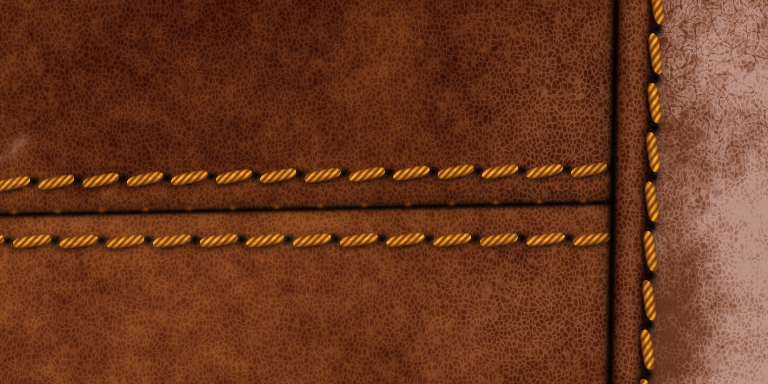
Give the GLSL for this texture, as a Shadertoy shader.

```glsl
// Stitched brown leather: two sewn rows beside a seam, a piped edge and a paler panel.
// Cellular grain and value noise shade the hide; repeated twisted lozenges form the
// thread. Units: canvas height = 1, origin at the lower left.

#define GRAIN_SCALE 82.0
#define GRAIN_DEPTH 0.55
#define CRACK_SCALE 30.0
#define UPPER_PITCH 0.1156
#define LOWER_PITCH 0.1216
#define EDGE_PITCH 0.1285
#define THREAD_RADIUS 0.0145
#define TWIST_RATE 46.0
#define GROOVE_WIDTH 0.011

const vec3 DEEP  = vec3(0.22, 0.06, 0.025);
const vec3 BROWN = vec3(0.37, 0.16, 0.07);
const vec3 TAN   = vec3(0.52, 0.27, 0.12);
const vec3 ROSE  = vec3(0.56, 0.35, 0.26);
const vec3 SHEEN = vec3(0.73, 0.57, 0.52);

float hash(vec2 p) {
    vec3 q = fract(p.xyx * 0.1031);
    q += dot(q, q.yzx + 33.33);
    return fract((q.x + q.y) * q.z);
}

float noise(vec2 p) {
    vec2 i = floor(p), f = fract(p);
    f = f * f * (3.0 - 2.0 * f);
    return mix(mix(hash(i), hash(i + vec2(1, 0)), f.x),
               mix(hash(i + vec2(0, 1)), hash(i + vec2(1, 1)), f.x), f.y);
}

float fbm(vec2 p) {
    float sum = 0.0, amp = 0.53;
    for (int i = 0; i < 4; i++) {
        sum += amp * noise(p);
        p = mat2(1.6, 1.2, -1.2, 1.6) * p + 7.3;
        amp *= 0.5;
    }
    return sum;
}

// Gap between the two nearest cell centres: zero along the creases
float cellGap(vec2 p) {
    vec2 i = floor(p), f = fract(p);
    float near = 8.0, next = 8.0;
    for (int y = -1; y <= 1; y++)
    for (int x = -1; x <= 1; x++) {
        vec2 o = vec2(x, y);
        float d = length(o + vec2(hash(i + o), hash(i + o + 57.0)) - f);
        next = min(next, max(near, d));
        near = min(near, d);
    }
    return next - near;
}

float glow(vec2 p, vec2 centre, vec2 size) {
    vec2 q = (p - centre) / size;
    return exp(-dot(q, q));
}

vec3 hide(float t) {
    return t < 0.5 ? mix(DEEP, BROWN, max(t, 0.0) * 2.0)
                   : mix(BROWN, TAN, min(t * 2.0 - 1.0, 1.4));
}

// Row of twisted stitches; q = (along, across), with one stitch centred on zero
void sewRow(inout vec3 col, vec2 q, float pitch, float tilt) {
    float id = floor(q.x / pitch + 0.5), px = 1.0 / iResolution.y;
    float u = q.x - id * pitch, halfLen = pitch * 0.41;
    float jitter = hash(vec2(id, pitch * 900.0)) - 0.5;
    float v = q.y - tilt * u - 0.003 * jitter;
    vec2 hole = vec2(abs(u) - pitch * 0.5, q.y - 0.003);
    col *= 1.0 - 0.88 * glow(hole, vec2(0), vec2(0.014, 0.012));
    col *= 1.0 - 0.6 * glow(vec2(u, v), vec2(0.0, -0.012), vec2(halfLen, 0.011));
    float s = u / halfLen;
    float radius = THREAD_RADIUS * sqrt(max(1.0 - s * s * s * s, 0.0));
    float strand = 0.5 + 0.5 * cos(6.2832 * (TWIST_RATE * (u - v * 1.15) + jitter));
    float round_ = 1.0 - pow(min(abs(v - 0.002) / THREAD_RADIUS, 1.0), 2.0);
    float light = (0.25 + 0.75 * strand) * (0.3 + 0.7 * round_);
    light *= 0.8 + 0.4 * noise(vec2(u * 90.0, v * 160.0) + id * 9.0);
    vec3 thread = mix(vec3(0.33, 0.12, 0.015), vec3(0.97, 0.65, 0.19), light);
    col = mix(col, thread, smoothstep(px, -px, abs(v) - radius) * step(abs(s), 1.0));
}

void mainImage(out vec4 fragColor, in vec2 fragCoord) {
    vec2 p = fragCoord / iResolution.y;
    float cloud = fbm(p * 5.0), mottle = fbm(p * 24.0 + 11.0);
    vec2 warp = vec2(noise(p * 30.0), noise(p * 30.0 + 40.0));
    float vein = 1.0 - smoothstep(0.0, 0.5, cellGap(p * GRAIN_SCALE * vec2(1.1, 0.85) + warp));
    float grain = 0.6 * (vein - 0.45) + 0.7 * (fbm(p * vec2(120.0, 75.0)) - 0.5);

    // Sewing lines and the side edge
    float upper = p.y - (0.521 + 0.034 * p.x - 0.007 * p.x * p.x);
    float seam = p.y - (0.440 + 0.020 * p.x);
    float lower = p.y - (0.370 + 0.005 * p.x);
    float groove = p.x - (1.588 + 0.016 * p.y);
    float edgeRow = p.x - (1.684 + 0.028 * p.y);

    // Main panels: dark above, warmer below, padded between the rows
    float tone = mix(0.64, 0.45, smoothstep(-0.01, 0.02, seam));
    tone += 0.55 * (cloud - 0.5) + 0.5 * (mottle - 0.5) + GRAIN_DEPTH * grain;
    tone -= 0.15 * glow(p, vec2(0.57, 0.85), vec2(0.4, 0.2));
    tone += 0.12 * glow(p, vec2(0.2, 0.2), vec2(0.6, 0.25));
    tone -= 0.12 * smoothstep(1.0, 1.55, p.x) * smoothstep(0.38, 0.2, p.y);
    tone += 0.13 * exp(-pow((seam + 0.035) / 0.025, 2.0));
    tone += 0.10 * exp(-pow((upper + 0.035) / 0.02, 2.0));
    vec3 col = hide(tone);
    float shine = glow(p, vec2(1.5, 0.7), vec2(0.22, 0.3)) + glow(p, vec2(1.42, 0.17), vec2(0.3, 0.17));
    col = mix(col, ROSE, clamp(shine * (0.16 + 0.9 * grain), 0.0, 0.6));
    vec2 scuff = vec2(p.x - 0.035, p.y - 0.615 - 0.8 * (p.x - 0.035));
    col = mix(col, SHEEN, 0.45 * mottle * glow(scuff, vec2(0), vec2(0.045, 0.022)));

    // Folded seam with small knots
    col *= 1.0 - 0.78 * exp(-pow(seam / 0.008, 2.0)) - 0.2 * exp(-abs(seam - 0.012) / 0.018);
    float knotX = (fract(p.x / 0.114 + 0.18) - 0.5) * 0.114;
    col = mix(col, vec3(0.62, 0.30, 0.07), 0.65 * glow(vec2(knotX, seam - 0.007), vec2(0), vec2(0.008, 0.006)));
    sewRow(col, vec2(p.x - 0.031, upper), UPPER_PITCH, 0.17);
    sewRow(col, vec2(p.x - 0.083, lower), LOWER_PITCH, 0.14);

    // Pale side panel with creases
    float crack = 1.0 - smoothstep(0.0, 0.16, cellGap(p * CRACK_SCALE + 1.6 * warp));
    float pale = 0.38 + 0.42 * smoothstep(1.70, 1.93, p.x) + 0.8 * (cloud - 0.5);
    pale += 0.6 * (mottle - 0.5) + 0.5 * grain - 0.42 * glow(p, vec2(1.73, 0.1), vec2(0.12, 0.3));
    pale -= crack * (0.14 + 0.25 * smoothstep(0.4, 0.9, p.y));
    vec3 side = mix(vec3(0.41, 0.21, 0.12), ROSE, clamp(pale * 2.2, 0.0, 1.0));
    side = mix(side, SHEEN, clamp(pale * 1.8 - 0.7, 0.0, 1.0));

    // Rounded piping between groove and edge stitches
    float across = groove / max(groove - edgeRow, 0.02);
    float bulge = exp(-pow((across - 0.48) / 0.3, 2.0));
    vec3 piping = hide(0.12 + 0.5 * bulge + 0.5 * grain + 0.4 * (mottle - 0.5));
    piping = mix(piping, ROSE, bulge * clamp(0.25 + 0.7 * grain, 0.0, 0.6));
    side *= 1.0 - 0.45 * exp(-max(edgeRow, 0.0) / 0.014);
    side = mix(piping, side, smoothstep(-0.006, 0.006, edgeRow));
    side *= 1.0 - 0.55 * exp(-pow((edgeRow + 0.012) / 0.01, 2.0));
    sewRow(side, vec2(p.y - 0.0895, edgeRow), EDGE_PITCH, -0.17);

    // Deep groove joins the two parts
    col *= 1.0 - 0.4 * exp(min(groove, 0.0) / 0.02);
    col = mix(col, side, smoothstep(-0.004, 0.010, groove));
    col *= 1.0 - 0.9 * exp(-pow(groove / GROOVE_WIDTH, 2.0));
    fragColor = vec4(clamp(col, 0.0, 1.0), 1.0);
}
```
